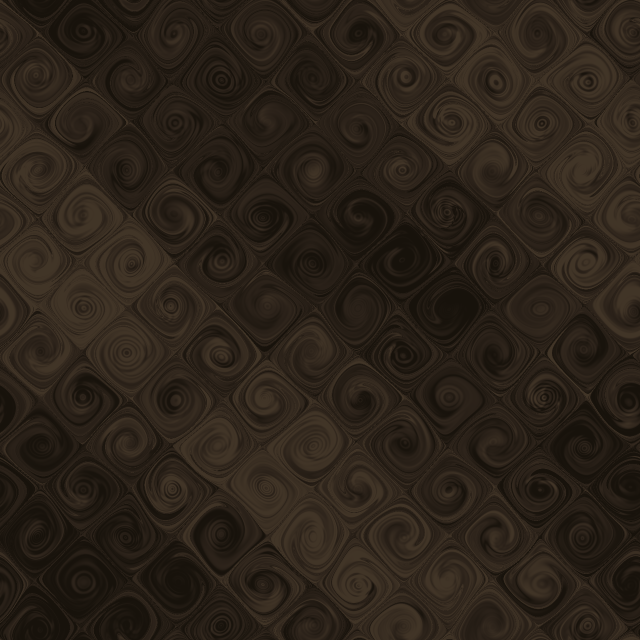
This pattern is drawn by a WebGL 2 fragment shader. Its source:

```glsl
#version 300 es
precision highp float;
// Dark brown marbling: a diagonal lattice of swirled, ringed diamond cells.

uniform vec2 u_resolution;
out vec4 fragColor;

#define CELLS 7.0                  // cells across and down, per sublattice
#define CELL_SHIFT vec2(0.41, 0.135)
#define SWIRL_STEPS 14             // steps in each of two passes
#define SWIRL_STEP 0.6
#define WOBBLE 0.10                // unevenness of the lattice
#define WANDER 0.42                // drift between passes, folds paint across cells
#define RING_STRENGTH 0.75
#define BAND_STRENGTH 0.23         // broad diagonal light and shade
#define DARK_BROWN vec3(0.092, 0.072, 0.045)
#define MID_BROWN vec3(0.170, 0.133, 0.100)
#define LIGHT_BROWN vec3(0.255, 0.206, 0.152)

const float TAU = 6.2831853;

float hash(vec2 p) {
    vec3 q = fract(p.xyx * 0.1031);
    q += dot(q, q.yzx + 33.33);
    return fract((q.x + q.y) * q.z);
}

float cornerSlope(vec2 corner, vec2 offset, float period) {
    float angle = TAU * hash(mod(corner, period) + period * 1.7);
    return dot(vec2(cos(angle), sin(angle)), offset);
}

// Gradient noise that repeats every `period` units.
float noise(vec2 p, float period) {
    vec2 i = floor(p), f = p - i;
    vec2 w = f * f * f * (f * (f * 6.0 - 15.0) + 10.0);
    vec2 e = vec2(1.0, 0.0);
    float low = mix(cornerSlope(i, f, period), cornerSlope(i + e.xy, f - e.xy, period), w.x);
    float high = mix(cornerSlope(i + e.yx, f - e.yx, period), cornerSlope(i + e.xx, f - e.xx, period), w.x);
    return mix(low, high, w.y);
}

vec2 drift(vec2 uv, float frequency) {
    vec2 p = uv * frequency;
    return vec2(noise(p, frequency), noise(p + vec2(3.5, 5.5), frequency));
}

// Carries a point around its cell; neighbours turn opposite ways.
vec2 swirl(vec2 cell, float stepSize) {
    vec2 phase = cell * TAU;
    phase.x -= 0.5 * stepSize * sin(phase.y);
    for (int i = 0; i < SWIRL_STEPS; i++) {
        phase.y += stepSize * sin(phase.x);
        phase.x -= stepSize * sin(phase.y);
    }
    phase.x += 0.5 * stepSize * sin(phase.y);
    return phase / TAU;
}

// Concentric rings whose spacing and contrast differ from cell to cell.
float rings(vec2 cell, float wobble) {
    vec2 diagonal = floor(vec2(cell.x + cell.y, cell.x - cell.y) + 0.5);
    vec2 id = mod(0.5 * vec2(diagonal.x + diagonal.y, diagonal.x - diagonal.y), CELLS);
    float seed = hash(id * 2.0 + 5.0);
    float contrast = mix(0.15, 1.0, hash(id * 2.0 + 31.0));
    vec2 wave = cos(TAU * cell);
    float radius = sqrt(max(1.0 - 0.5 * abs(wave.x + wave.y), 0.0));
    float ring = noise(vec2(radius * mix(9.0, 18.0, seed) + wobble, seed * 61.0), 64.0);
    ring = 2.0 * ring / sqrt(1.0 + 12.0 * ring * ring);
    return contrast * ring * (1.0 - smoothstep(0.3, 0.8, radius));
}

vec3 marble(vec2 uv) {
    // Lattice, slightly uneven
    vec2 cell = uv * CELLS - CELL_SHIFT + WOBBLE * drift(uv, 9.0);

    // Swirl, drift, swirl again
    float stepSize = SWIRL_STEP * (1.0 + 0.4 * noise(uv * 4.0, 4.0));
    vec2 p = swirl(cell, stepSize);
    p += WANDER * drift((p + CELL_SHIFT) / CELLS, 12.0);
    p = (swirl(p, 0.6 * stepSize) + CELL_SHIFT) / CELLS;

    // Broad shade, blotches, then creased streaks
    float blotch = noise(p * 13.0, 13.0);
    float tone = 0.48 + BAND_STRENGTH * cos(TAU * (p.x + p.y - 0.7));
    tone += 0.46 * noise(p * 4.0 + 0.3, 4.0) + 0.60 * blotch;
    tone += 0.75 * (abs(noise(p * 21.0, 21.0)) - 0.18);
    tone += 0.28 * noise(p * 36.0, 36.0);
    tone += RING_STRENGTH * rings(cell, 1.2 * blotch);

    tone = clamp(tone, 0.0, 1.0);
    vec3 shade = mix(DARK_BROWN, MID_BROWN, smoothstep(0.0, 0.55, tone));
    return mix(shade, LIGHT_BROWN, smoothstep(0.45, 1.0, tone));
}

void main() {
    // Four samples smooth the finest streaks
    vec3 color = vec3(0.0);
    for (int i = 0; i < 4; i++) {
        vec2 offset = vec2(i % 2, i / 2) * 0.5 - 0.25;
        color += marble((gl_FragCoord.xy + offset) / u_resolution.y);
    }
    fragColor = vec4(color * 0.25, 1.0);
}
```
